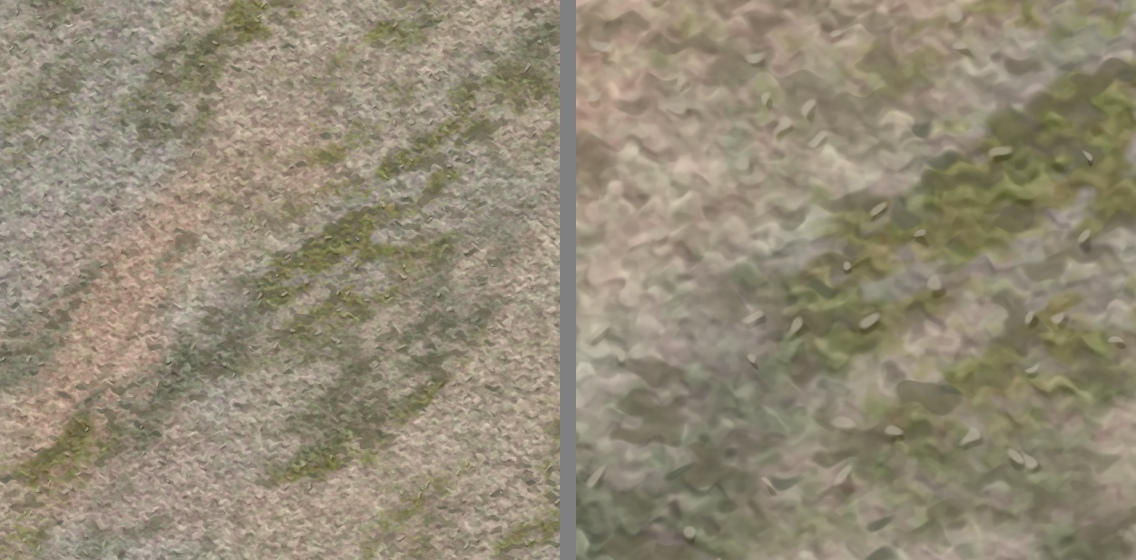
Left, the full canvas; right, a detail of the centre.
Reproduce this texture procedurally as a Shadertoy shader.

```glsl
vec3 hash3(vec2 cell) {
    vec3 h = fract(cell.xyx * vec3(0.1031, 0.1030, 0.0973));
    h += dot(h, h.yxz + 33.33);
    return fract((h.xxy + h.yzz) * h.zyx);
}

// Cellular noise with blended borders, 0 to 1
float softCells(vec2 p) {
    vec2 cell = floor(p), local = fract(p);
    float total = 0.0, weights = 0.0;
    for (int y = -1; y <= 1; y++)
    for (int x = -1; x <= 1; x++) {
        vec2 neighbour = vec2(x, y);
        vec3 rnd = hash3(cell + neighbour + 57.0);
        vec2 d = neighbour + 0.1 + 0.8 * rnd.xy - local;
        float w = exp(-6.0 * dot(d, d));
        total += w * rnd.z;
        weights += w;
    }
    return total / weights;
}

// Coverage of sparse, soft, randomly tilted ovals
float scatter(vec2 p, float density, float tilt) {
    vec2 cell = floor(p), local = fract(p);
    float cover = 0.0;
    for (int y = -1; y <= 1; y++)
    for (int x = -1; x <= 1; x++) {
        vec2 neighbour = vec2(x, y);
        vec3 rnd = hash3(cell + neighbour + 211.0);
        vec2 d = local - neighbour - 0.15 - 0.7 * rnd.xy;
        float angle = tilt * (fract(rnd.x * 19.0) - 0.5);
        d = mat2(cos(angle), -sin(angle), sin(angle), cos(angle)) * d;
        float size = 0.25 + 0.3 * rnd.z;
        float oval = 1.0 - smoothstep(0.45 * size, size, length(d * vec2(1.0, 1.9)));
        cover = max(cover, oval * step(fract(rnd.z * 17.0), density));
    }
    return cover;
}

void mainImage(out vec4 fragColor, in vec2 fragCoord) {
    vec2 uv = fragCoord / iResolution.y;

    // Hillside axes: x runs up the diagonal streaks, y across them
    vec2 bent = uv + 0.025 * sin(uv.yx * vec2(6.0, 8.0) + vec2(0.7, 2.1))
                   + 0.007 * sin(uv.yx * vec2(31.0, 27.0));
    vec2 slope = mat2(cos(0.63), -sin(0.63), sin(0.63), cos(0.63)) * bent;

    // Grains, jittered to roughen their outlines
    vec2 rough = uv + 0.0018 * sin(uv.yx * vec2(310.0, 270.0) + 4.0 * sin(uv * 43.0));
    float coarse = softCells(rough * vec2(62.0, 88.0));
    float medium = softCells(rough * vec2(105.0, 140.0) + 31.0);
    float fine = softCells(uv * vec2(170.0, 200.0) + 73.0);
    float lit = medium - softCells((rough + vec2(0.002, 0.004)) * vec2(105.0, 140.0) + 31.0);

    // Bare ground drifting between tan, grey and a rosy tone
    float drift = softCells(slope * vec2(2.5, 5.0) + 9.0);
    float patches = softCells(slope * vec2(9.0, 15.0) + 40.0);
    vec3 tan1 = vec3(0.665, 0.612, 0.540);
    vec3 grey = vec3(0.620, 0.602, 0.560);
    vec3 color = mix(tan1, grey, smoothstep(0.25, 0.75, 0.7 * drift + 0.3 * patches));
    float rosy = smoothstep(0.62, 0.85, softCells(uv * 3.2 + 15.0));
    color += rosy * vec3(0.025, -0.015, -0.02);

    // Grass in broken streaks
    float streak = softCells(slope * vec2(3.0, 9.0) + 22.0);
    float tufts = softCells(slope * vec2(16.0, 30.0) + 5.0);
    float growth = 0.6 * streak + 0.4 * tufts + 0.28 * (coarse - 0.5) + 0.14 * (medium - 0.5);
    float grass = smoothstep(0.50, 0.82, growth);
    vec3 olive = vec3(0.425, 0.415, 0.245);
    vec3 sage = vec3(0.455, 0.450, 0.385);
    float greenness = smoothstep(0.3, 0.65, softCells(slope * vec2(3.0, 6.0) + 64.0));
    color = mix(color, mix(sage, olive, greenness), 0.92 * grass);

    // Grain contrast, with lit tops and a trace of colour speckle
    float grain = 0.13 * (coarse - 0.5) + 0.12 * (medium - 0.5)
                + 0.09 * (fine - 0.5) + 0.10 * lit;
    color += grain * vec3(1.0, 0.98, 0.92);
    color += 0.035 * (softCells(uv * 75.0 + 90.0) - 0.5) * vec3(1.0, -0.4, 0.6);

    // Dark gaps and small shrubs, thicker near the grass
    float shade = smoothstep(0.60, 0.88, softCells(rough * vec2(48.0, 85.0) + 12.0));
    float thicket = smoothstep(0.35, 0.75, streak);
    color = mix(color, vec3(0.39, 0.37, 0.29), shade * (0.22 + 0.38 * thicket));
    float shrubs = scatter(rough * vec2(30.0, 38.0), 0.04 + 0.10 * thicket, 1.0);
    color = mix(color, vec3(0.33, 0.34, 0.28), 0.6 * shrubs);

    // Pale pebbles with a shadow below
    vec2 stones = rough * 62.0 + 130.0;
    float pebble = scatter(stones, 0.09, 2.4);
    float shadow = scatter(stones + vec2(-0.12, 0.25), 0.09, 2.4);
    color -= 0.09 * shadow * (1.0 - pebble);
    color = mix(color, vec3(0.735, 0.700, 0.630), 0.6 * pebble);

    fragColor = vec4(clamp(color, 0.0, 1.0), 1.0);
}
```
